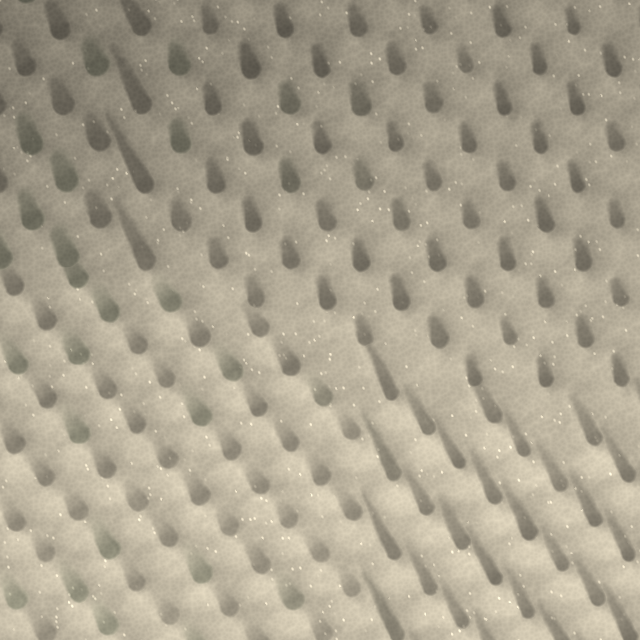
Write a Shadertoy shader that draws this texture.

```glsl
// Pale dimpled rubber in four overlapping panels, each a skewed, staggered lattice
// of soft pits with tapered tails. Pits belong to the panel holding their centre;
// layered sines and cellular noise add mottling, grain and glitter.

vec2 hash2(vec2 p) {
    p = vec2(dot(p, vec2(127.1, 311.7)), dot(p, vec2(269.5, 183.3)));
    return fract(sin(p) * 43758.5);
}

// Panels: 0 upper right, 1 upper left, 2 lower left, 3 lower right (y runs down)
int panelAt(vec2 p) {
    float seam = 0.413 + 0.21 * smoothstep(0.1, 0.85, p.x);
    if (p.y < seam) return p.x < 0.19 ? 1 : 0;
    return p.x < 0.58 ? 2 : 3;
}

// Four drifting sine layers, roughly in -1..1
float mottle(vec2 p) {
    float sum = 0.0, gain = 0.5;
    for (int i = 0; i < 4; i++) {
        p = mat2(0.8, 0.6, -0.6, 0.8) * p * 1.9 + 1.7;
        sum += gain * sin(p.x + 1.3 * sin(p.y)) * cos(p.y + sin(p.x * 0.7));
        gain *= 0.65;
    }
    return sum;
}

// x: distance to the nearest feature point, y: its random value
vec2 cellular(vec2 p) {
    vec2 cell = floor(p), best = vec2(9.0, 0.0);
    for (int j = -1; j <= 1; j++)
    for (int i = -1; i <= 1; i++) {
        vec2 id = cell + vec2(i, j);
        float d = length(p - id - hash2(id));
        if (d < best.x) best = vec2(d, hash2(id + 37.0).x);
    }
    return best;
}

// Adds one panel to shade (pit darkness, puff light, green stain).
// look: pit radius, depth, puff strength, darkness left at the tail end
void punch(inout vec3 shade, vec2 p, int panel, vec2 origin, mat2 lattice, vec2 tail, vec4 look) {
    mat2 toCell = inverse(lattice);
    for (int n = 0; n < 8; n++) {
        vec2 stagger = vec2(0.5 * float(n / 4));
        vec2 id = floor(toCell * (p - origin) - stagger) + vec2(n & 1, (n >> 1) & 1) + stagger;
        vec2 centre = origin + lattice * id;
        if (panelAt(centre) != panel) continue;

        // The column next to a vertical seam is dragged into a long crease
        float split = panel == 0 ? 0.19 : 0.58;
        bool creased = panel % 3 == 0 && centre.x - split < 0.05;
        vec2 axis = creased ? vec2(-0.05, -0.095) : tail;
        vec2 rnd = hash2(id * 2.0 + float(panel) * 19.0);
        axis *= 0.85 + 0.3 * rnd.y;

        vec2 d = p - centre - vec2(0.002, 0.01) - 0.006 * (rnd - 0.5);
        float h = clamp(dot(d, axis) / dot(axis, axis), 0.0, 1.0);
        float taper = creased ? 0.35 : panel < 2 ? 0.72 : 0.55;
        float radius = look.x * (0.9 + 0.2 * rnd.x) * mix(1.0, taper, h);
        float edge = length(d - h * axis) - radius;

        // Crisp on the lower left flank, soft on the upper right one
        float flank = dot(d, normalize(vec2(axis.y, -axis.x))) / radius;
        float softness = mix(0.0035, 0.009, h) * mix(1.4, 0.7, smoothstep(-0.8, 0.8, flank));
        float fade = mix(1.0, creased ? 0.6 : look.w, h);
        float pit = smoothstep(softness, -softness, edge) * fade;
        float halo = 0.36 * exp(-max(edge, 0.0) * 60.0) * fade * smoothstep(0.9, -0.6, flank);
        float dark = look.y * (0.85 + 0.25 * rnd.y) * max(pit, halo);
        shade.x = max(shade.x, dark);
        shade.z = max(shade.z, pit * step(0.75, rnd.x) * smoothstep(0.75, 0.2, p.x));

        // Lit rim along the crisp flank and a raised puff below each pit
        float rim = exp(-abs(edge - 0.008) * 130.0) * smoothstep(0.0, 0.8, flank);
        vec2 q = (p - centre - vec2(0.008, 0.05)) / vec2(0.036, 0.024);
        shade.y += look.z * (exp(-dot(q, q) * dot(q, q)) + 0.5 * rim);
    }
}

void mainImage(out vec4 fragColor, in vec2 fragCoord) {
    vec2 uv = fragCoord / iResolution.xy;
    uv.y = 1.0 - uv.y;
    vec2 p = uv + 0.003 * vec2(mottle(uv * 12.0), mottle(uv * 12.0 + 5.0));

    // Pits of the four panels
    vec3 shade = vec3(0.0);
    punch(shade, p, 0, vec2(0.332, 0.033), mat2(0.1133, 0.0, 0.003, 0.1216),
          vec2(-0.007, -0.027), vec4(mix(0.017, 0.012, uv.x), 0.34, 0.03, 0.75));
    punch(shade, p, 1, vec2(0.094, 0.033), mat2(0.107, -0.003, 0.003, 0.1185),
          vec2(-0.012, -0.03), vec4(0.0175, 0.31, 0.025, 0.65));
    punch(shade, p, 2, vec2(0.406, 0.625), mat2(0.0957, -0.0137, 0.0, 0.1224),
          vec2(-0.022, -0.037), vec4(0.0155, mix(0.42, 0.22, uv.y), 0.065, 0.2));
    punch(shade, p, 3, vec2(0.771, 0.766), mat2(0.1042, -0.0182, 0.002, 0.1257),
          vec2(-0.036, -0.068), vec4(0.012, 0.36, 0.075, 0.4));

    // Broad light: dim at the top left, bright at the bottom
    float light = mix(0.605, 0.755, smoothstep(-0.05, 0.9, uv.y));
    light -= 0.09 * smoothstep(0.65, 0.0, length(uv * vec2(0.8, 1.1)));
    light += 0.03 * smoothstep(0.7, 0.0, length(uv - vec2(0.65, 0.55)));

    // Slanted rub marks, mottling and fine grain
    vec2 slant = mat2(0.87, 0.5, -0.5, 0.87) * uv;
    light += 0.028 * mottle(slant * vec2(24.0, 60.0)) + 0.024 * mottle(uv * 15.0);
    light += 0.06 * (cellular(uv * 150.0).x - 0.45);
    light = light * (1.0 - shade.x) + shade.y;

    // Sparse slivers of glitter of uneven strength, denser in drifting patches
    vec2 glint = cellular(slant * vec2(135.0, 95.0));
    float rare = smoothstep(0.93, 1.0, glint.y + 0.03 * mottle(uv * 7.0));
    light += 0.24 * rare * smoothstep(0.4, 0.05, glint.x) * (1.0 - 2.0 * shade.x);

    vec3 color = light * mix(vec3(1.0, 0.953, 0.845), vec3(0.98, 0.965, 0.835), shade.z);
    fragColor = vec4(color, 1.0);
}
```
